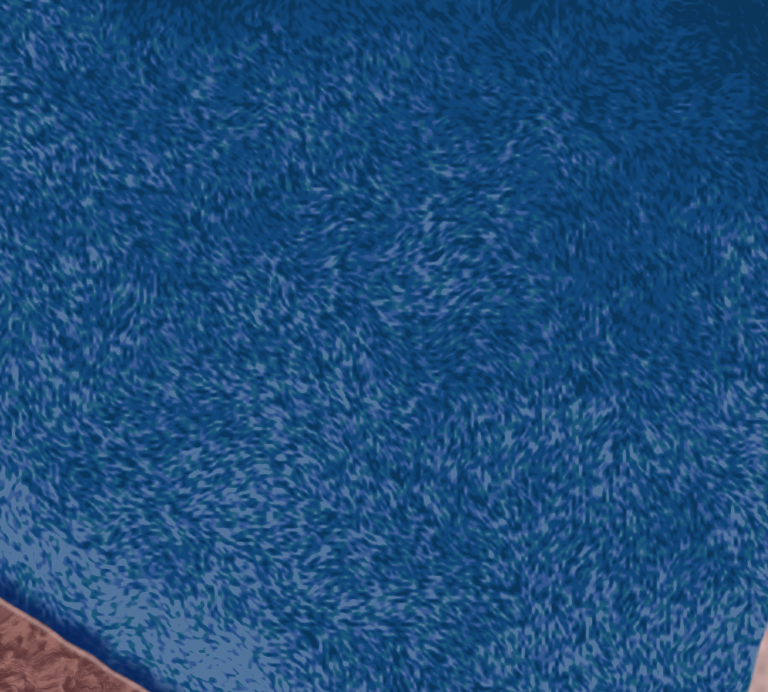
Write a Shadertoy shader that draws this texture.

```glsl
const vec3 NAVY     = vec3(0.042, 0.210, 0.360);
const vec3 BASE     = vec3(0.065, 0.275, 0.480);
const vec3 TEAL     = vec3(0.105, 0.345, 0.480);
const vec3 LAVENDER = vec3(0.200, 0.340, 0.570);
const vec3 SHEEN    = vec3(0.320, 0.460, 0.620);
const vec3 HEM      = vec3(0.035, 0.130, 0.340);
const vec3 WOOD_DARK  = vec3(0.370, 0.220, 0.230);
const vec3 WOOD_LIGHT = vec3(0.600, 0.420, 0.400);
const vec3 TRIM       = vec3(0.740, 0.620, 0.610);

const float FIBRE_SCALE = 205.0;   // fibres per canvas height
const float FIBRE_STEP  = 0.0019;  // spacing of samples along a fibre
const int   FIBRE_TAPS  = 2;       // samples on each side
const float FIBRE_CONTRAST = 1.45;
const float NAP_ANGLE  = 2.2;      // mean lie of the pile
const float NAP_SPREAD = 4.0;
const float MEAN_TONE  = 0.41;

// Lower left seam and right seam: unit normal and offset
const vec3 LEFT_SEAM  = vec3(0.534, 0.846, 0.116);
const vec3 RIGHT_SEAM = vec3(-0.965, 0.260, -1.045);

float hash(ivec2 cell) {
    uvec2 q = uvec2(cell) * uvec2(1597334673u, 3812015801u);
    uint h = (q.x ^ q.y) * 1597334673u;
    h = (h ^ (h >> 15)) * 2246822519u;
    return float((h ^ (h >> 13)) >> 8) / 16777216.0;
}

float noise(vec2 p) {
    ivec2 i = ivec2(floor(p));
    vec2 f = fract(p);
    f = f * f * (3.0 - 2.0 * f);
    return mix(mix(hash(i), hash(i + ivec2(1, 0)), f.x),
               mix(hash(i + ivec2(0, 1)), hash(i + ivec2(1, 1)), f.x), f.y);
}

float fbm(vec2 p) {
    float sum = 0.0, weight = 0.5;
    for (int i = 0; i < 4; i++) {
        sum += weight * noise(p);
        p = mat2(1.6, 1.2, -1.2, 1.6) * p + 17.3;
        weight *= 0.5;
    }
    return sum / 0.9375;
}

// Noise smeared along the lie of the pile
float fibres(vec2 p, vec2 dir) {
    float sum = 0.0;
    for (int i = -FIBRE_TAPS; i <= FIBRE_TAPS; i++)
        sum += noise((p + dir * FIBRE_STEP * float(i)) * FIBRE_SCALE);
    return sum / float(2 * FIBRE_TAPS + 1) - 0.5;
}

float bump(float x, float centre, float width) {
    float t = (x - centre) / width;
    return exp(-t * t);
}

// Broad light and shade over the cloth
float shading(vec2 p, float seam) {
    float cloud = fbm(p * vec2(3.2, 4.5) + 4.0) - 0.5;
    float slope = 0.16 * (0.5 - p.y) - 0.10 * (p.x - 0.55);
    float top = 0.10 * smoothstep(0.80, 1.0, p.y);
    float corner = 0.14 * smoothstep(0.75, 1.1, p.x) * smoothstep(0.75, 1.0, p.y);
    float band = 0.45 * bump(seam, 0.085, 0.055) * (1.0 - smoothstep(0.25, 0.6, p.x));
    float rightGlow = 0.28 * smoothstep(1.02, 1.11, p.x) * (1.0 - smoothstep(0.2, 0.6, p.y));
    return MEAN_TONE + 0.80 * cloud + slope - top - corner + band + rightGlow;
}

vec3 plush(vec2 p, float seam) {
    float bend = 0.5 * noise(p * 6.0 + 9.0) + 0.3 * noise(p * 17.0) + 0.2 * noise(p * 48.0);
    float angle = NAP_ANGLE + NAP_SPREAD * (bend - 0.5);
    vec2 dir = vec2(cos(angle), sin(angle));

    // Tufts are long clumps, fibres are the fine flecks on them
    vec2 across = mat2(0.8, 0.6, -0.6, 0.8) * (p + 0.03 * dir);
    float tuft = noise(across * vec2(40.0, 17.0)) - 0.5;
    float shade = shading(p, seam);
    float patchy = smoothstep(0.15, 0.65, shade + 0.3 * tuft);
    float depth = FIBRE_CONTRAST * mix(0.50, 1.20, patchy);
    float tone = shade + 0.16 * tuft + depth * fibres(p, dir);

    float tint = smoothstep(0.38, 0.60, noise(p * 95.0 + 31.0));
    vec3 color = mix(NAVY, BASE, smoothstep(0.02, 0.40, tone));
    color = mix(color, mix(TEAL, LAVENDER, tint), smoothstep(0.42, 0.72, tone));
    color = mix(color, SHEEN, smoothstep(0.70, 1.08, tone));
    return mix(color, HEM, 0.8 * (1.0 - smoothstep(0.008, 0.036, seam + 0.02 * tuft)));
}

vec3 wood(vec2 p) {
    float warp = fbm(p * 22.0);
    float grain = fbm(p * vec2(70.0, 110.0) + 5.0 * warp);
    return mix(WOOD_DARK, WOOD_LIGHT, smoothstep(0.25, 0.85, grain));
}

void mainImage(out vec4 fragColor, in vec2 fragCoord) {
    vec2 p = fragCoord / iResolution.y;
    float soft = max(0.0025, 1.0 / iResolution.y);
    float wobble = 0.004 * (noise(p * 30.0) - 0.5);
    float leftSeam = dot(p, LEFT_SEAM.xy) - LEFT_SEAM.z + wobble;
    float rightSeam = dot(p, RIGHT_SEAM.xy) - RIGHT_SEAM.z + wobble;

    vec3 color = plush(p, leftSeam);

    // Surface below the cloth, with a pale rim along its edge
    vec3 below = mix(wood(p), TRIM, 0.65 * bump(leftSeam, -0.005, 0.004));
    color = mix(below, color, smoothstep(-soft, soft, leftSeam));

    // Pale strip beyond the right seam
    vec3 strip = TRIM * (0.9 + 0.2 * noise(p * 60.0));
    color = mix(strip, color, smoothstep(-soft, 2.0 * soft, rightSeam));

    fragColor = vec4(color, 1.0);
}
```
